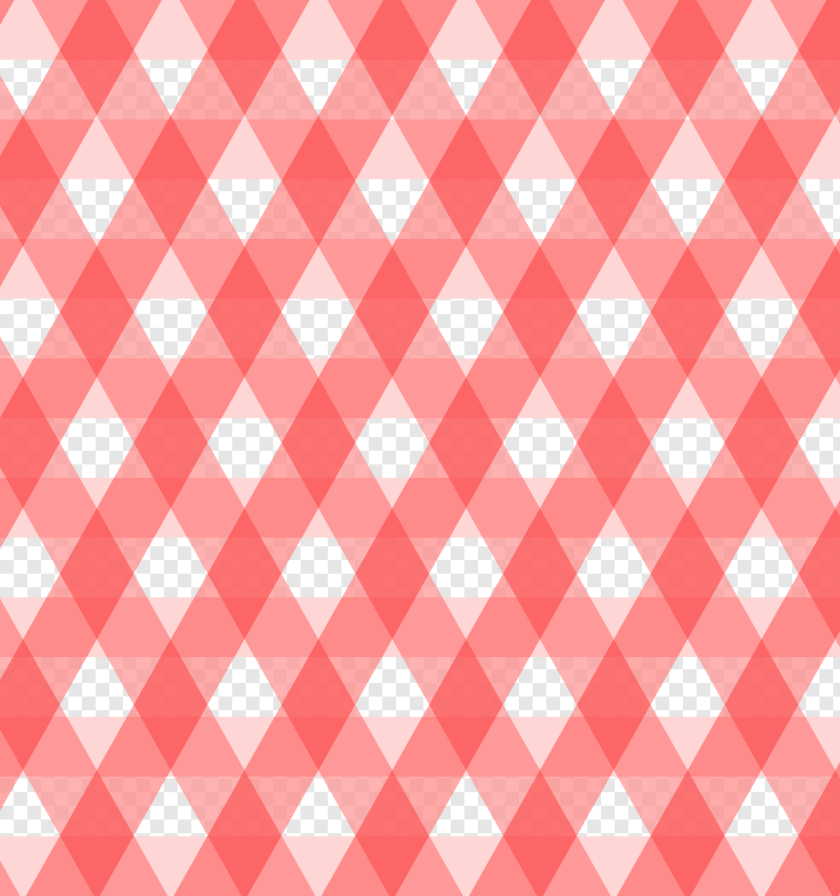
Reproduce this pattern procedurally as a Shadertoy shader.

```glsl
const vec2 LATTICE = vec2(5.687, 3.421);   // diamonds across and down
const float BANDS = 7.5;                   // horizontal bands down
const vec2 CHECKS = vec2(61.5, 65.6);      // backing squares across and down

// Smooth 0/1 wave of period one, on for the middle half of each period
float stripe(float t) {
    float inside = 0.25 - abs(fract(t) - 0.5);
    return clamp(inside / max(fwidth(t), 1e-5) + 0.5, 0.0, 1.0);
}

vec3 checker(vec2 cell, vec3 light, vec3 dark) {
    float a = stripe(cell.x * 0.5 + 0.25);
    float b = stripe(cell.y * 0.5 + 0.25);
    return mix(light, dark, a + b - 2.0 * a * b);
}

// Blend four inks by the coverage of two crossing stripes
vec4 weave(float fall, float rise, vec4 bare, vec4 fallInk, vec4 riseInk, vec4 crossInk) {
    return mix(mix(bare, fallInk, fall), mix(riseInk, crossInk, fall), rise);
}

void mainImage(out vec4 fragColor, in vec2 fragCoord) {
    vec2 p = fragCoord / iResolution.xy;
    p.y = 1.0 - p.y;

    // Diagonal ribbons and horizontal bands
    vec2 q = p * LATTICE;
    float rise = stripe(q.x + q.y - 0.346);
    float fall = stripe(q.x - q.y + 0.035);
    float band = stripe(p.y * BANDS + 0.25);

    // Opaque cloth in the bands, translucent cloth between them
    vec4 solid = weave(fall, rise,
        vec4(1.0, 0.84, 0.84, 1.0), vec4(1.0, 0.60, 0.60, 1.0),
        vec4(1.0, 0.54, 0.54, 1.0), vec4(0.99, 0.40, 0.40, 1.0));
    vec4 sheer = weave(fall, rise,
        vec4(1.0, 0.60, 0.60, 0.0), vec4(1.0, 0.57, 0.57, 0.70),
        vec4(1.0, 0.53, 0.53, 0.72), vec4(0.99, 0.39, 0.39, 0.91));

    // Cloth over the checked backing
    vec3 backing = checker(p * CHECKS, vec3(1.0), vec3(0.90));
    vec3 between = mix(backing, sheer.rgb, sheer.a);
    fragColor = vec4(mix(between, solid.rgb, band), 1.0);
}
```
